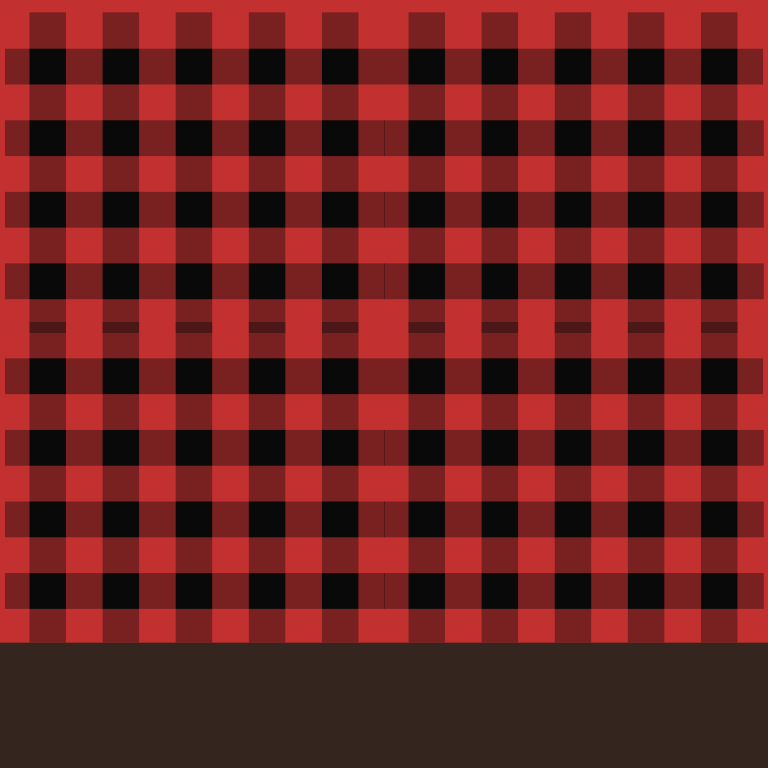
This pattern is drawn by a three.js fragment shader. Its source:

```glsl
// Red and black buffalo check made of four striped patches above a plain brown band.
varying vec2 vUv;

const vec3 RED = vec3(0.76, 0.19, 0.185);
const vec3 INK = vec3(0.035);
const vec3 BROWN = vec3(0.204, 0.145, 0.122);

const float STRIPE_OPACITY = 0.4;
const float CLOTH_BOTTOM = 0.1632;
const vec2 PATCH_ORIGIN = vec2(0.0065, CLOTH_BOTTOM);
const vec2 PATCH_PITCH = vec2(0.4935, 0.4032);
const vec2 PATCH_SIZE = vec2(0.4945, 0.4175); // slightly over the pitch, so patches overlap
const vec2 STRIPE_START = vec2(0.0319, 0.0440);
const vec2 STRIPE_PITCH = vec2(0.0952, 0.0932);
const vec2 STRIPE_WIDTH = vec2(0.0475, 0.0466);
const int COLUMNS = 5;
const int ROWS = 4;

// Share of a footprint centred on x that lies inside a band
float band(float x, float start, float width, float footprint) {
  float low = max(x - 0.5 * footprint, start);
  float high = min(x + 0.5 * footprint, start + width);
  return clamp((high - low) / footprint, 0.0, 1.0);
}

// Coverage of the upright stripes across a patch
float columnStripes(float x, float footprint) {
  float cover = 0.0;
  for (int i = 0; i < COLUMNS; i++) {
    float start = STRIPE_START.x + float(i) * STRIPE_PITCH.x;
    cover += band(x, start, STRIPE_WIDTH.x, footprint);
  }
  return cover;
}

// Coverage of the level stripes; the top one stops short of the overlap
float rowStripes(vec2 p, vec2 footprint) {
  float cover = 0.0;
  for (int i = 0; i < ROWS; i++) {
    float start = STRIPE_START.y + float(i) * STRIPE_PITCH.y;
    float len = i == ROWS - 1 ? PATCH_PITCH.x : PATCH_SIZE.x;
    cover += band(p.y, start, STRIPE_WIDTH.y, footprint.y)
           * band(p.x, 0.0, len, footprint.x);
  }
  return cover;
}

// Lays one patch of translucent stripes with solid crossings over the base
vec3 layPatch(vec3 base, vec2 p, vec2 footprint) {
  float column = columnStripes(p.x, footprint.x)
               * band(p.y, 0.0, PATCH_SIZE.y, footprint.y);
  float row = rowStripes(p, footprint);
  float crossing = column * row;
  float single = column + row - 2.0 * crossing;
  return mix(base, INK, single * STRIPE_OPACITY + crossing);
}

void main() {
  vec2 footprint = max(fwidth(vUv), vec2(1e-5));
  vec3 color = RED;

  // Two by two patches
  for (int j = 0; j < 2; j++) {
    for (int i = 0; i < 2; i++) {
      vec2 corner = PATCH_ORIGIN + vec2(float(i), float(j)) * PATCH_PITCH;
      color = layPatch(color, vUv - corner, footprint);
    }
  }

  // Plain band below the cloth
  color = mix(color, BROWN, band(vUv.y, -1.0, 1.0 + CLOTH_BOTTOM, footprint.y));
  gl_FragColor = vec4(color, 1.0);
}
```
